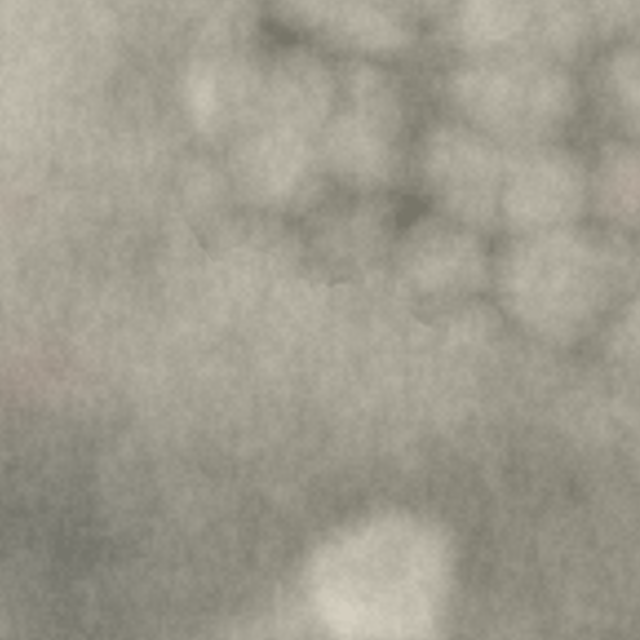
Give the GLSL for this texture, as a WebGL 2 fragment shader.

```glsl
#version 300 es
precision highp float;
// Soft grey cloud deck: rounded billows at the upper right, a smooth
// bank across the middle and a dim, hazy base with one bright puff.
// Warped cellular domes and fractal noise drive a warm grey ramp.
uniform vec2 u_resolution;
out vec4 fragColor;

#define BILLOW_SCALE 8.0
#define BILLOW_DEPTH 0.66
#define WISP_SCALE 5.0
#define WISP_DEPTH 0.36
#define CURDLE_DEPTH 0.22
#define STREAK_DEPTH 0.06
#define GRAIN_SCALE 85.0
#define GRAIN_DEPTH 0.10
#define CONTRAST 1.22
#define SHADOW_COLOR vec3(0.495, 0.485, 0.435)
#define LIGHT_COLOR vec3(0.805, 0.785, 0.725)
#define PINK_TINT vec3(0.020, -0.008, 0.0)

vec2 hash2(vec2 p) {
  vec3 q = fract(vec3(p.xyx) * vec3(0.1031, 0.1030, 0.0973));
  q += dot(q, q.yzx + 33.33);
  return fract((q.xx + q.yz) * q.zy);
}

float noise(vec2 p) {
  vec2 cell = floor(p), f = fract(p);
  f = f * f * (3.0 - 2.0 * f);
  float low = mix(hash2(cell).x, hash2(cell + vec2(1, 0)).x, f.x);
  float high = mix(hash2(cell + vec2(0, 1)).x, hash2(cell + vec2(1, 1)).x, f.x);
  return mix(low, high, f.y);
}

float fbm(vec2 p) {
  float sum = 0.0, gain = 0.5;
  for (int i = 0; i < 5; i++) {
    sum += gain * noise(p);
    p = mat2(1.6, 1.2, -1.2, 1.6) * p + 7.3;
    gain *= 0.5;
  }
  return sum;
}

// Rounded domes of varied size that meet in dark creases.
float billows(vec2 p) {
  vec2 cell = floor(p);
  float sum = 0.0;
  for (int y = -2; y <= 2; y++) {
    for (int x = -2; x <= 2; x++) {
      vec2 id = cell + vec2(x, y);
      vec2 d = p - id - 0.12 - 0.76 * hash2(id);
      float size = 0.2 * hash2(id + 41.0).x;
      sum += exp(-40.0 * (dot(d, d) - size));
    }
  }
  return clamp(1.0 + log(sum + 1e-9) / 40.0, 0.4, 1.12);
}

// Soft elliptical patch.
float patchAt(vec2 p, vec2 center, vec2 radius) {
  vec2 d = (p - center) / radius;
  return exp(-dot(d, d));
}

void main() {
  vec2 uv = gl_FragCoord.xy / u_resolution;
  vec2 warp = vec2(fbm(uv * 6.0), fbm(uv * 6.0 + 31.0)) - 0.48;
  vec2 p = uv + 0.09 * warp;

  // Broad light and shade
  float tone = mix(0.31, 0.49, smoothstep(0.20, 0.46, p.y));
  tone += 0.17 * patchAt(p, vec2(0.03, 0.97), vec2(0.28, 0.24));
  tone += 0.07 * patchAt(p, vec2(0.48, 0.50), vec2(0.24, 0.14));
  tone -= 0.19 * patchAt(p, vec2(0.10, 0.14), vec2(0.18, 0.19));
  tone -= 0.17 * patchAt(p, vec2(0.22, 0.88), vec2(0.09, 0.08));
  tone -= 0.22 * patchAt(p, vec2(0.62, 0.65), vec2(0.11, 0.06));
  tone -= 0.10 * patchAt(p, vec2(0.44, 0.93), vec2(0.06, 0.10));

  // Scalloped top of the bank, with shade gathered just above it
  float scallop = 0.045 * abs(sin(19.0 * uv.x + 6.0 * warp.y));
  float edge = uv.y - 0.76 + 0.45 * uv.x - scallop + 0.12 * warp.x;
  float bankSpan = smoothstep(0.20, 0.34, p.x);
  float above = smoothstep(-0.006, 0.010, edge);
  tone -= 0.14 * bankSpan * above * exp(-max(edge, 0.0) / 0.05);

  // Billows above the bank, each with smaller lobes
  float billowMask = above * smoothstep(0.26, 0.46, p.x);
  vec2 b = uv + 0.05 * warp;
  float domes = billows(b * BILLOW_SCALE + 3.7) - 0.92;
  float lobes = billows(b * BILLOW_SCALE * 2.1 + 19.0) - 0.92;
  tone += billowMask * (BILLOW_DEPTH * domes + 0.20 * lobes + 0.02);

  // Wisps and finer curdled texture
  float wisps = fbm(p * WISP_SCALE + 13.0) - 0.48;
  tone += WISP_DEPTH * wisps * mix(1.0, 0.45, billowMask);
  tone += CURDLE_DEPTH * (fbm(p * 21.0 + 5.0) - 0.48);

  // Bright puffs
  vec2 q = uv + 0.12 * warp;
  float puff = 1.0 - smoothstep(0.06, 0.135, length((q - vec2(0.58, 0.07)) * vec2(1.0, 0.85)));
  tone += 0.47 * puff;
  tone += 0.34 * patchAt(q, vec2(0.45, 0.01), vec2(0.10, 0.05));
  tone += 0.34 * patchAt(q, vec2(0.34, 0.87), vec2(0.045, 0.055));

  // Fine vertical streaks and soft grain
  tone += STREAK_DEPTH * (noise(uv * vec2(60.0, 22.0) + 9.0) - 0.5);
  float grain = noise(uv * GRAIN_SCALE * vec2(1.0, 0.7)) + noise(uv * GRAIN_SCALE * 1.7) - 1.0;
  tone += GRAIN_DEPTH * grain;
  tone = 0.43 + CONTRAST * (tone - 0.455);

  // Warm grey ramp with faint pink stains and a cooler dim corner
  vec3 color = mix(SHADOW_COLOR, LIGHT_COLOR, clamp(tone, -0.08, 1.08));
  float pink = patchAt(p, vec2(0.06, 0.42), vec2(0.10, 0.07))
             + patchAt(p, vec2(0.98, 0.71), vec2(0.05, 0.05))
             + 0.6 * patchAt(p, vec2(0.02, 0.69), vec2(0.06, 0.04));
  color += PINK_TINT * pink;
  color += vec3(-0.008, 0.0, 0.010) * patchAt(p, vec2(0.10, 0.14), vec2(0.20, 0.20));
  fragColor = vec4(color, 1.0);
}
```
